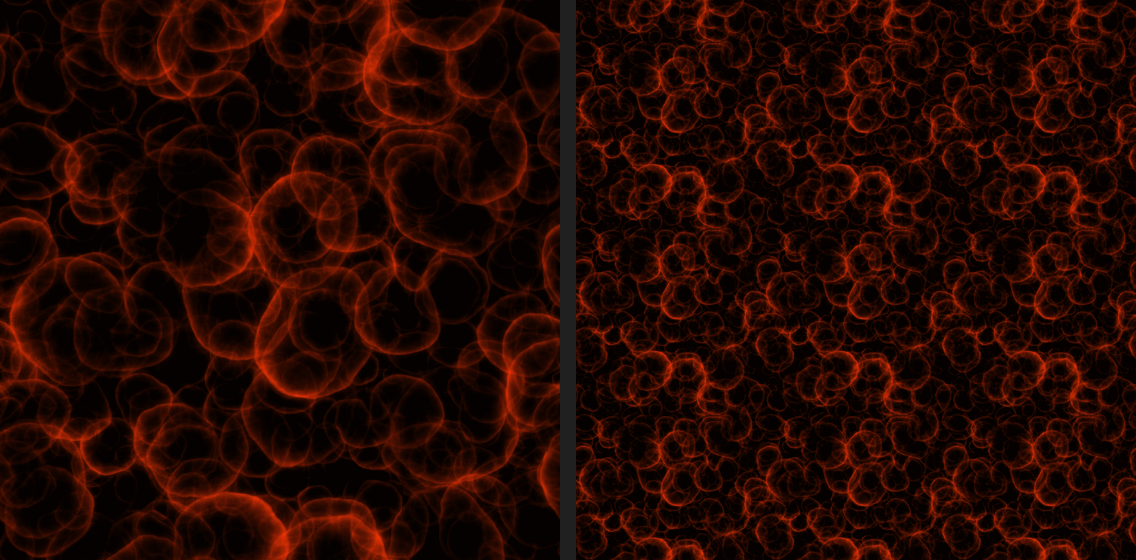
Left: one tile. Right: repeated 3 by 3.
Reproduce this texture procedurally as a WebGL 2 fragment shader.

```glsl
#version 300 es
precision highp float;

uniform vec2 u_resolution;
out vec4 fragColor;

const float TAU = 6.2831853;

vec3 hash3(vec2 cell, float seed) {
  vec3 q = fract(vec3(cell.xyx + seed * 7.31) * vec3(0.1031, 0.1030, 0.0973));
  q += dot(q, q.yxz + 33.33);
  return fract((q.xxy + q.yzz) * q.zyx);
}

// Value noise that wraps after a whole number of cells
float noise(vec2 uv, float period, float seed) {
  vec2 p = uv * period;
  vec2 i = floor(p), f = fract(p);
  f = f * f * (3.0 - 2.0 * f);
  float a = hash3(mod(i, period), seed).x;
  float b = hash3(mod(i + vec2(1, 0), period), seed).x;
  float c = hash3(mod(i + vec2(0, 1), period), seed).x;
  float d = hash3(mod(i + vec2(1, 1), period), seed).x;
  return mix(mix(a, b, f.x), mix(c, d, f.x), f.y);
}

vec2 drift(vec2 uv, float period, float seed) {
  return vec2(noise(uv, period, seed), noise(uv, period, seed + 1.0)) - 0.5;
}

// Thin wrapped threads along the mid level of the noise
float filaments(vec2 uv) {
  float sum = 0.0, weight = 0.45, period = 15.0;
  for (int k = 0; k < 4; k++) {
    float ridge = 1.0 - abs(2.0 * noise(uv, period, 40.0 + float(k)) - 1.0);
    sum += weight * pow(ridge, 5.0);
    weight *= 0.75;
    period *= 2.0;
  }
  return sum;
}

// Translucent shells on a jittered grid: x is glow, y is coverage
vec2 bubbles(vec2 uv, float n, float minR, float maxR, float presence, float seed) {
  vec2 p = uv * n;
  vec2 base = floor(p);
  float edge = 0.0025 * n;
  float glow = 0.0, halo = 0.0, cover = 0.0;
  for (int y = -1; y <= 1; y++) {
    for (int x = -1; x <= 1; x++) {
      vec2 cell = base + vec2(x, y);
      vec3 place = hash3(mod(cell, n), seed);
      vec3 look = hash3(mod(cell, n), seed + 11.0);
      if (look.x > presence) continue;
      vec2 d = p - cell - mix(vec2(0.5), place.xy, 0.85);
      float angle = atan(d.y, d.x);
      float wobble = 0.045 * sin(2.0 * angle + TAU * look.y)
                   + 0.025 * sin(3.0 * angle + TAU * look.z);
      float r = mix(minR, maxR, place.z) * (1.0 + wobble);
      float depth = r - length(d);
      float inside = smoothstep(-edge, edge, depth);
      float gap = max(depth, 0.0) / r;
      float shell = 0.55 * exp(-4.5 * gap) + 0.55 * exp(-22.0 * gap);
      float side = 0.65 + 0.35 * sin(angle + TAU * look.z);
      float strength = (0.45 + 0.55 * look.y) * side;
      float reach = clamp(1.0 + 4.0 * min(depth, 0.0), 0.0, 1.0);
      halo += (1.0 - inside) * strength * pow(reach, 4.0);
      glow = glow * mix(1.0, 0.6, inside) + inside * shell * strength;
      cover = max(cover, inside);
    }
  }
  return vec2(glow + 0.28 * halo, cover);
}

void main() {
  vec2 uv = gl_FragCoord.xy / u_resolution;

  // Bending and fine roughness of all outlines
  vec2 q = uv + 0.022 * drift(uv, 9.0, 1.0) + 0.008 * drift(uv, 27.0, 3.0)
         + 0.003 * drift(uv, 70.0, 7.0);

  // Shells from tiny to large
  float patches = smoothstep(0.2, 0.8, noise(uv, 6.0, 5.0));
  float threads = filaments(q + 0.012 * drift(uv, 31.0, 9.0));
  vec2 tiny = bubbles(q, 31.0, 0.25, 0.6, 0.75, 20.0);
  vec2 fine = bubbles(q, 20.0, 0.28, 0.65, 0.9, 21.0);
  vec2 middle = bubbles(q, 13.0, 0.34, 0.68, 0.9, 22.0);
  vec2 broad = bubbles(q, 9.0, 0.4, 0.7, 0.9, 24.0);
  vec2 large = bubbles(q, 6.0, 0.42, 0.7, 0.85, 23.0);

  float light = 0.22 * tiny.x * patches;
  light = light * mix(1.0, 0.75, fine.y) + 0.36 * fine.x * mix(0.4, 1.0, patches);
  light = light * mix(1.0, 0.65, middle.y) + 0.5 * middle.x;
  light = light * mix(0.9, 0.6, broad.y) + 0.62 * broad.x;
  light = light * mix(0.85, 0.62, large.y) + 0.7 * large.x;

  // Uneven brightness, thread texture, dark hollows and hot seams
  light *= mix(0.45, 1.55, noise(uv, 6.0, 6.0)) * (0.66 + 0.7 * threads);
  light = max(light - 0.06, 0.0);
  light += 0.5 * light * light;
  float ember = 0.02 + 0.95 * (1.0 - exp(-1.55 * light));

  fragColor = vec4(ember * vec3(1.0, 0.215, 0.022), 1.0);
}
```
